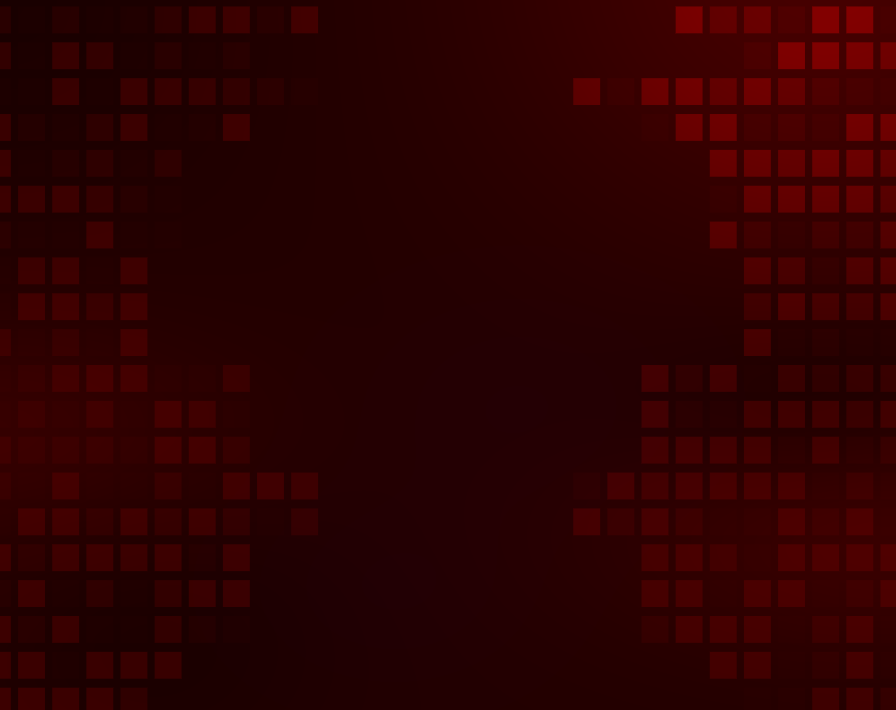
A Shadertoy shader for this background:

```glsl
#define CELL_PITCH vec2(0.0381, 0.0505)
#define CELL_HALF vec2(0.0150, 0.0189)
#define LEFT_COLUMN 0.0352
#define RIGHT_COLUMN 0.9977
#define TOP_ROW 0.972
#define BASE_RED 0.133
#define CELL_GAIN 0.115
#define CORNER_GAIN 0.13
#define VIOLET_TINT 0.014

float hash(vec2 p) {
    vec3 q = fract(vec3(p.xyx) * 0.1031);
    q += dot(q, q.yzx + 33.33);
    return fract((q.x + q.y) * q.z);
}

// Soft elliptical spot, 1 at its centre
float glow(vec2 uv, vec2 centre, vec2 radius) {
    vec2 d = (uv - centre) / radius;
    return exp(-dot(d, d));
}

// Last filled column of a row, counted inward from the side
float terrace(float row, bool rightSide) {
    float reach = 3.0;
    reach += step(row, 6.5) + 2.0 * step(row, 3.5);
    reach += 2.0 * step(abs(abs(row - 1.0) - 1.0), 0.1);
    reach += step(abs(row - 14.0), 4.5);
    reach += 2.0 * step(abs(row - 13.5), 4.0);
    reach += 2.0 * step(abs(row - 13.5), 1.0);
    if (rightSide) reach += 1.0 - 2.5 * step(row, 1.5);
    return reach;
}

// Antialiased square cell with its own random strength
float cellLight(vec2 uv) {
    bool rightSide = uv.x > 0.5;
    float inward = rightSide ? RIGHT_COLUMN - uv.x : uv.x - LEFT_COLUMN;
    vec2 grid = vec2(inward, TOP_ROW - uv.y) / CELL_PITCH;
    vec2 cell = round(grid);
    vec2 edge = (abs(grid - cell) * CELL_PITCH - CELL_HALF) * iResolution.xy;
    float coverage = clamp(0.5 - max(edge.x, edge.y), 0.0, 1.0);
    float seed = hash(cell + vec2(rightSide ? 57.0 : 13.0, 7.0));
    float level = mix(0.08, 1.0, smoothstep(0.1, 0.75, seed));
    return coverage * level * step(cell.x, terrace(cell.y, rightSide) + 0.1);
}

void mainImage(out vec4 fragColor, in vec2 fragCoord) {
    vec2 uv = fragCoord / iResolution.xy;

    // Red glows
    float corner = glow(uv, vec2(0.92, 1.05), vec2(0.36, 0.40));
    float leftGlow = glow(uv, vec2(-0.02, 0.39), vec2(0.28, 0.16));
    float rightGlow = glow(uv, vec2(1.0, 0.24), vec2(0.32, 0.17));
    float red = BASE_RED + 0.14 * corner + 0.075 * leftGlow + 0.09 * rightGlow;

    // Dark pockets
    red -= 0.035 * glow(uv, vec2(0.0, 1.0), vec2(0.30));
    red -= 0.030 * glow(uv, vec2(0.17, 0.10), vec2(0.20));
    red -= 0.040 * glow(uv, vec2(0.92, 0.43), vec2(0.20, 0.13));

    // Cells, brightest near the upper right corner
    float gain = CELL_GAIN + CORNER_GAIN * corner - 0.03 * (leftGlow + rightGlow);
    red += gain * cellLight(uv);

    // Faint violet cast in the middle
    float violet = glow(uv, vec2(0.58, 0.43), vec2(0.18, 0.16))
                 + glow(uv, vec2(0.44, 0.17), vec2(0.16, 0.14));
    fragColor = vec4(red, 0.0, VIOLET_TINT * min(violet, 1.0), 1.0);
}
```
